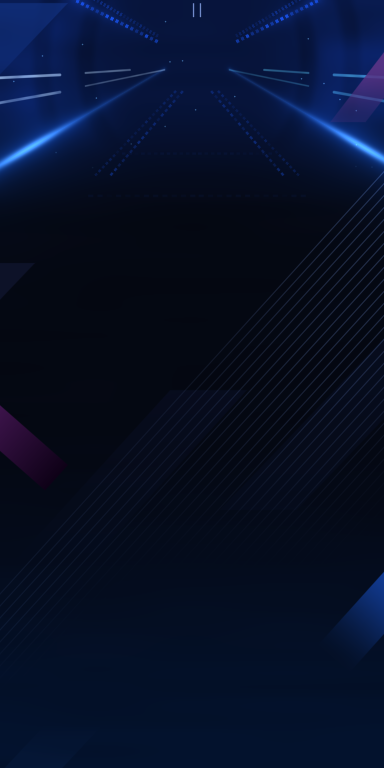
Reproduce this background procedurally as a Shadertoy shader.

```glsl
const vec2 VANISH = vec2(0.513, 1.87);
const vec3 NIGHT = vec3(0.017, 0.030, 0.070);
const vec3 DEEP_BLUE = vec3(0.012, 0.070, 0.175);
const vec3 HALL_BLUE = vec3(0.028, 0.085, 0.25);
const vec3 NEON = vec3(0.08, 0.28, 0.80);
const vec3 ICE = vec3(0.45, 0.72, 0.85);

float cross2(vec2 a, vec2 b) { return a.x * b.y - a.y * b.x; }

float hash(vec2 p) {
    vec3 q = fract(vec3(p.xyx) * 0.1031);
    q += dot(q, q.yzx + 33.33);
    return fract((q.x + q.y) * q.z);
}

float noise(vec2 p) {
    vec2 i = floor(p), f = fract(p);
    f = f * f * (3.0 - 2.0 * f);
    return mix(mix(hash(i), hash(i + vec2(1, 0)), f.x),
               mix(hash(i + vec2(0, 1)), hash(i + vec2(1, 1)), f.x), f.y);
}

// x: position along the segment, y: distance to it
vec2 segment(vec2 p, vec2 a, vec2 b) {
    vec2 ab = b - a;
    float t = clamp(dot(p - a, ab) / dot(ab, ab), 0.0, 1.0);
    return vec2(t, length(p - a - ab * t));
}

float stroke(vec2 p, vec2 a, vec2 b, float halfWidth, float px) {
    return 1.0 - smoothstep(halfWidth - px, halfWidth + px, segment(p, a, b).y);
}

float dashes(vec2 p, vec2 a, vec2 b, float count, float halfWidth, float px) {
    vec2 s = segment(p, a, b);
    float cell = fract(s.x * count);
    float gate = smoothstep(0.1, 0.25, cell) * (1.0 - smoothstep(0.65, 0.8, cell));
    float level = 0.25 + 0.75 * hash(vec2(floor(s.x * count), count));
    return gate * level * (1.0 - smoothstep(halfWidth - px, halfWidth + px, s.y));
}

// x: coverage, yz: local position along u and v
vec3 parallelogram(vec2 p, vec2 corner, vec2 u, vec2 v, float px) {
    float area = cross2(u, v);
    vec2 local = vec2(cross2(p - corner, v), cross2(u, p - corner)) / area;
    vec2 inside = (0.5 - abs(local - 0.5)) * abs(area) / vec2(length(v), length(u));
    return vec3(smoothstep(-px, px, min(inside.x, inside.y)), local);
}

vec3 backdrop(vec2 p) {
    vec3 col = mix(DEEP_BLUE, NIGHT, smoothstep(-0.05, 0.95, p.y));
    float hall = smoothstep(1.40, 1.78, p.y);
    float side = smoothstep(0.1, 0.45, abs(p.x - VANISH.x));
    col = mix(col, HALL_BLUE * (0.92 + 0.2 * side * hall), hall);
    return col * (0.95 + 0.10 * noise(p * vec2(4.0, 24.0)));
}

vec3 tunnel(vec2 p, float px) {
    vec2 m = vec2(abs(p.x - VANISH.x), p.y);
    vec3 light = vec3(0.0);

    // Arches and wall haze
    float radius = length((m - vec2(0.0, 1.84)) * vec2(1.0, 0.85));
    float wall = smoothstep(1.62, 1.78, p.y + 0.15 * (0.5 - m.x));
    for (int i = 0; i < 2; i++) {
        float ring = abs(radius - 0.29 - 0.115 * float(i));
        light -= vec3(0.006, 0.016, 0.045) * wall * (1.0 - smoothstep(0.008, 0.035, ring));
    }
    light += vec3(0.01, 0.04, 0.13) * wall * noise(p * 14.0) * smoothstep(0.15, 0.4, m.x);

    // Ceiling and floor lamps
    for (int i = 0; i < 2; i++) {
        float k = float(i);
        light += NEON * (0.65 - 0.35 * k) * dashes(m, vec2(0.10, 1.89 + 0.015 * k),
            vec2(0.318 - 0.03 * k, 2.0 + 0.015 * k), 17.0 + 5.0 * k, 0.0045, px);
        light += NEON * (0.38 - 0.16 * k) * dashes(m, vec2(0.035 + 0.018 * k, 1.765),
            vec2(0.228 + 0.04 * k, 1.54), 19.0 + 4.0 * k, 0.003, px);
        light += NEON * 0.06 * dashes(m, vec2(0.0, 1.60 - 0.11 * k),
            vec2(0.20 + 0.09 * k, 1.60 - 0.11 * k), 12.0, 0.003, px);
    }
    vec2 lamp = segment(m, vec2(0.10, 1.89), vec2(0.318, 2.0));
    light += NEON * 0.2 * exp(-lamp.y / 0.016) * smoothstep(0.0, 0.7, lamp.x);

    // Wall streaks and overhead ticks
    float streaks = stroke(m, vec2(0.357, 1.805), vec2(0.52, 1.797), 0.0035, px)
        + 0.7 * stroke(m, vec2(0.175, 1.818), vec2(0.29, 1.81), 0.0025, px)
        + 0.7 * stroke(m, vec2(0.357, 1.76), vec2(0.52, 1.731), 0.0035, px)
        + 0.5 * stroke(m, vec2(0.085, 1.818), vec2(0.29, 1.776), 0.002, px);
    vec3 streakTint = mix(vec3(0.55, 0.60, 0.58), vec3(0.22, 0.48, 0.50), step(VANISH.x, p.x));
    light += streakTint * streaks * (0.6 + 0.3 * noise(p * 45.0));
    light += vec3(0.45, 0.50, 0.60) * stroke(m, vec2(0.009, 1.957), vec2(0.009, 1.99), 0.0015, px);

    // Main beams, widening toward the viewer
    vec2 beam = segment(m, vec2(0.085, 1.82), vec2(0.53, 1.56));
    float near = smoothstep(0.15, 0.8, beam.x);
    float hot = exp(-pow((beam.x - 0.8) / 0.2, 2.0));
    light += vec3(0.05, 0.23, 0.56) * (0.25 + 0.5 * near) * exp(-beam.y / mix(0.005, 0.020, near));
    light += ICE * (0.06 + 0.58 * hot) * exp(-pow(beam.y / mix(0.004, 0.010, near), 2.0));
    light += vec3(0.005, 0.055, 0.14) * near * exp(-beam.y / 0.08);

    // Drifting sparks
    vec2 cell = floor(p * 22.0);
    vec2 offset = 0.2 + 0.6 * vec2(hash(cell), hash(cell + 17.0));
    float spark = 1.0 - smoothstep(0.0, 0.0015 + px, length(p - (cell + offset) / 22.0));
    light += ICE * 0.45 * spark * step(0.9, hash(cell + 41.0)) * smoothstep(1.5, 1.75, p.y);
    return light;
}

float pinstripes(vec2 p, float px) {
    float across = (2.0 - p.y + 1.1 * p.x - 1.547) / 0.0312;
    float d = abs(fract(across + 0.5) - 0.5) * 0.0312 / 1.487;
    float count = mix(10.0, 30.0, smoothstep(0.2, 1.0, p.x));
    float band = smoothstep(-0.5, -0.4, across) * (1.0 - smoothstep(0.25 * count, count, across));
    float reach = mix(0.3, 1.0, smoothstep(0.4, 1.0, p.x)) * smoothstep(0.15, 0.4, p.y);
    return band * reach * (1.0 - smoothstep(0.0, 0.001 + px, d));
}

vec3 panels(vec3 col, vec2 p, float px) {
    vec3 q = parallelogram(p, vec2(0.177, 1.992), vec2(-0.4, 0.0), vec2(-0.2, -0.21), px);
    col = mix(col, vec3(0.07, 0.20, 0.52), q.x * 0.65 * (1.0 - 0.5 * q.z));
    q = parallelogram(p, vec2(0.86, 1.682), vec2(0.092, 0.0), vec2(0.2, 0.26), px);
    col = mix(col, vec3(0.34, 0.20, 0.52), q.x * mix(0.25, 0.95, smoothstep(0.0, 0.6, q.z)));
    q = parallelogram(p, vec2(0.091, 1.315), vec2(-0.3, 0.0), vec2(-0.1, -0.105), px);
    col = mix(col, vec3(0.07, 0.09, 0.20), q.x * 0.65);
    q = parallelogram(p, vec2(0.177, 0.789), vec2(-0.06, -0.066), vec2(-0.25, 0.22), px);
    col = mix(col, mix(vec3(0.06, 0.0, 0.09), vec3(0.28, 0.09, 0.34), q.z * 1.3), q.x * 0.9);
    q = parallelogram(p, vec2(0.643, 0.984), vec2(-0.2, 0.0), vec2(-0.4, -0.44), px);
    col += vec3(0.010, 0.016, 0.045) * q.x * (1.0 - q.z);
    q = parallelogram(p, vec2(0.573, 0.672), vec2(0.2, 0.0), vec2(0.43, 0.45), px);
    col += vec3(0.010, 0.020, 0.050) * q.x * (0.35 + 0.65 * q.z);
    q = parallelogram(p, vec2(0.828, 0.32), vec2(0.083, -0.07), vec2(0.18, 0.2), px);
    col = mix(col, vec3(0.07, 0.24, 0.60), q.x * smoothstep(-0.05, 1.1, q.z));
    q = parallelogram(p, vec2(0.117, 0.112), vec2(0.15, 0.0), vec2(-0.15, -0.16), px);
    return col + vec3(0.012, 0.03, 0.06) * q.x * q.z;
}

void mainImage(out vec4 fragColor, in vec2 fragCoord) {
    vec2 p = fragCoord / iResolution.xy * vec2(1.0, 2.0);
    float px = 0.8 / iResolution.x;
    vec3 col = panels(backdrop(p) + tunnel(p, px), p, px);
    col += vec3(0.11, 0.14, 0.20) * pinstripes(p, px);
    fragColor = vec4(clamp(col, 0.0, 1.0), 1.0);
}
```
